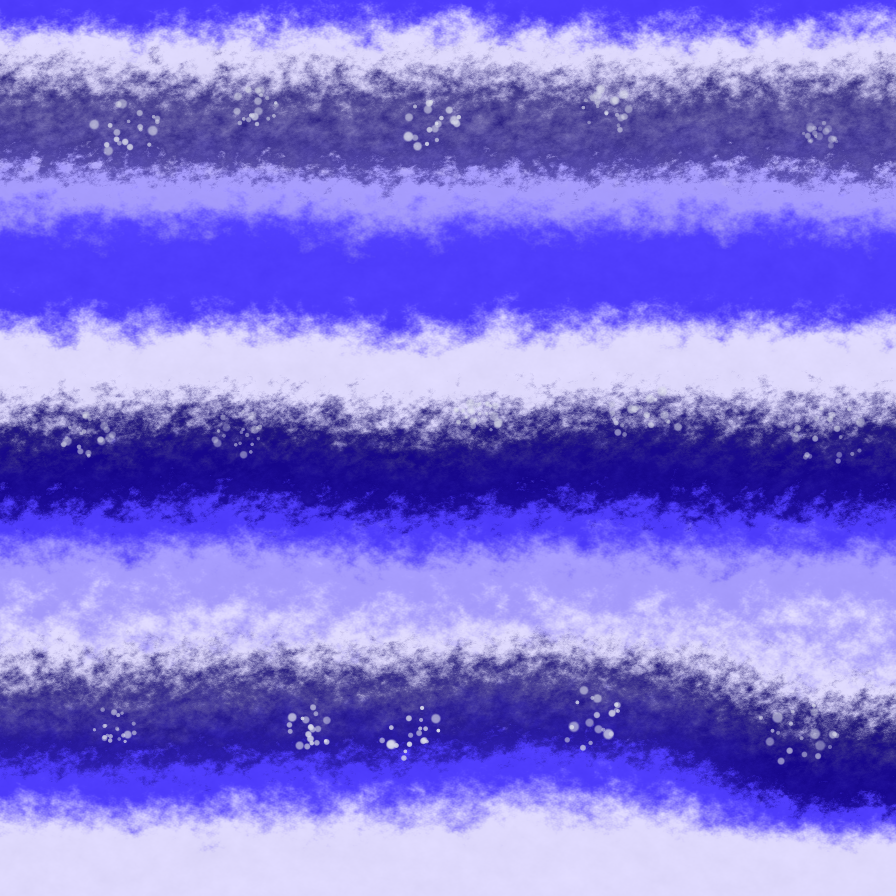
Give the GLSL for this background, as a WebGL 1 fragment shader.

```glsl
precision highp float;
uniform vec2 u_resolution;

const vec3 PALE = vec3(0.87, 0.85, 0.99);
const vec3 LAVENDER = vec3(0.65, 0.61, 0.99);
const vec3 BLUE = vec3(0.31, 0.24, 0.99);
const vec3 NAVY = vec3(0.09, 0.03, 0.55);
const vec3 SLATE = vec3(0.17, 0.14, 0.47);

vec2 hash2(vec2 p) {
  p = vec2(dot(p, vec2(127.1, 311.7)), dot(p, vec2(269.5, 183.3)));
  return fract(sin(p) * 43758.545);
}

float corner(vec2 cell, vec2 f, vec2 o) {
  return dot(hash2(cell + o) * 2.0 - 1.0, f - o);
}

float gradientNoise(vec2 p) {
  vec2 i = floor(p), f = p - i;
  vec2 u = f * f * f * (f * (f * 6.0 - 15.0) + 10.0);
  return mix(mix(corner(i, f, vec2(0.0)), corner(i, f, vec2(1.0, 0.0)), u.x),
             mix(corner(i, f, vec2(0.0, 1.0)), corner(i, f, vec2(1.0)), u.x), u.y);
}

float fbm(vec2 p) {
  float sum = 0.0, amp = 0.8;
  for (int i = 0; i < 5; i++) {
    sum += amp * gradientNoise(p);
    p = mat2(1.6, 1.2, -1.2, 1.6) * p + 5.3;
    amp *= 0.72;
  }
  return sum;
}

float edge(float t, float at, float soft) {
  return smoothstep(at - soft, at + soft, t);
}

// Grainy ink stripe: feathered slate above, denser navy below
vec3 ink(vec3 col, float t, float grain, float top, float bottom, float density, float depth) {
  float rough = t + grain * 0.045;
  float cover = edge(rough, top + 0.02, 0.032) * (1.0 - edge(rough, bottom, 0.018));
  cover *= clamp(density + grain * 0.5 * (1.3 - density), 0.0, 1.0);
  float body = smoothstep(top + 0.02, mix(top, bottom, 0.75), rough);
  return mix(col, mix(SLATE, NAVY, body * depth), cover);
}

// Clusters of pale round beads, five per ink stripe
vec3 beads(vec3 col, vec2 p) {
  for (int c = 0; c < 15; c++) {
    float id = float(c), row = floor(id / 5.0);
    vec2 h = hash2(vec2(id, 4.7)), k = hash2(vec2(id, 9.1));
    vec2 center = vec2((mod(id, 5.0) + 0.25 + 0.5 * h.x) / 5.0,
                       0.12 + row * 0.34 + 0.03 * h.y);
    float size = mix(0.35, 1.0, k.x);
    if (distance(p, center) < 0.075) {
      for (int d = 0; d < 20; d++) {
        vec2 a = hash2(vec2(id * 3.1, float(d) + 0.5));
        vec2 b = hash2(vec2(float(d) + 7.3, id * 1.7));
        float angle = a.x * 6.2832;
        vec2 pos = center + vec2(cos(angle), 0.8 * sin(angle)) * sqrt(a.y) * 0.053 * size;
        float radius = mix(0.0025, 0.0068, b.x * b.x) * mix(0.65, 1.0, size);
        float dist = distance(p, pos);
        float disc = 1.0 - smoothstep(radius * 0.65, radius * 1.15, dist);
        vec3 tint = mix(vec3(0.91, 0.92, 0.95), vec3(0.72, 0.72, 0.85), dist / radius * 0.5);
        col = mix(col, tint, disc * mix(0.35, 0.95, k.y) * mix(0.6, 1.0, b.y));
      }
    }
  }
  return col;
}

void main() {
  vec2 uv = gl_FragCoord.xy / u_resolution;
  vec2 p = vec2(uv.x, 1.0 - uv.y);
  float grain = fbm(p * vec2(24.0, 30.0));
  float speckle = fbm(mat2(0.97, 0.24, -0.24, 0.97) * p * vec2(42.0, 58.0) + 31.0);

  // Slow waviness, and a sag of the lowest stripe towards the right
  float t = p.y + 0.022 * gradientNoise(p * vec2(4.0, 5.0) + 2.6);
  float sag = 0.045 * smoothstep(0.74, 0.92, p.x) - 0.02 * exp(-30.0 * pow(p.x - 0.58, 2.0));
  t -= sag * smoothstep(0.66, 0.76, p.y) * (1.0 - smoothstep(0.88, 0.98, p.y));

  // Washes from top to bottom
  float w = t + grain * 0.036;
  vec3 col = mix(BLUE, PALE, edge(w, 0.03, 0.024));
  col = mix(col, LAVENDER, edge(w, 0.17, 0.04));
  col = mix(col, BLUE, edge(w, 0.25, 0.026));
  col = mix(col, PALE, edge(w, 0.36, 0.026));
  col = mix(col, BLUE, edge(w, 0.51, 0.03));
  col = mix(col, LAVENDER, edge(w, 0.608, 0.026));
  col = mix(col, PALE, edge(w + grain * 0.04, 0.695, 0.045));
  col = mix(col, BLUE, edge(w, 0.805, 0.03));
  col = mix(col, PALE, edge(w, 0.908, 0.03));

  // Ink stripes
  col = ink(col, t, speckle, 0.07, 0.196, 0.74, 0.3);
  col = ink(col, t, speckle, 0.442, 0.562, 0.96, 1.0);
  float drop = smoothstep(0.7, 0.9, p.x);
  col = ink(col, t, speckle, 0.728, 0.85 + 0.01 * drop, 0.8 + 0.15 * drop, 0.7 + 0.3 * drop);

  col += 0.022 * grain;
  gl_FragColor = vec4(beads(col, p), 1.0);
}
```
